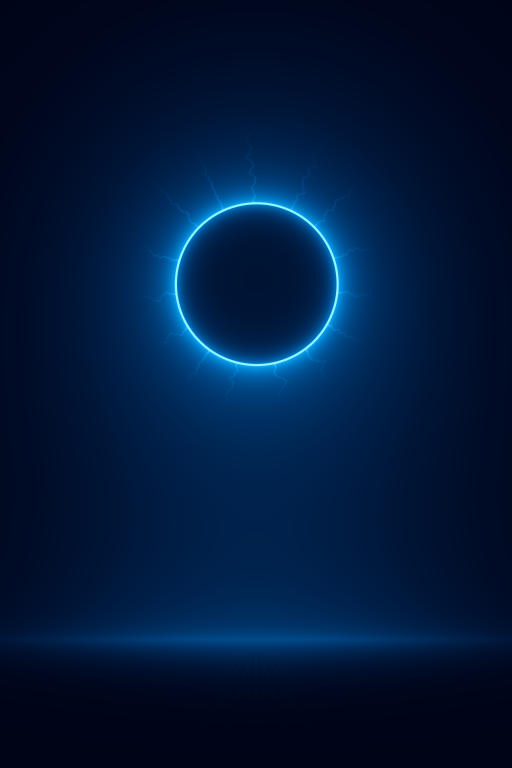
Give the GLSL for this background, as a Shadertoy shader.

```glsl
#define RING_CENTER vec2(0.001, 0.630)
#define RING_RADIUS 0.1053
#define RING_HALF_WIDTH 0.0014
#define HORIZON 0.167
#define AMBIENT 0.014
#define SKY_LIGHT 0.095
#define HALO_LIGHT 0.08
#define DISC_SHADE 0.42
#define BOLT_COUNT 15
#define BOLT_LIGHT 0.11
#define GRID_LIGHT 0.022
#define CORE_COLOR vec3(0.56, 0.97, 1.0)

const float TAU = 6.2831853;

float hash(float n) {
    return fract(sin(n * 127.1) * 4375.85);
}

// One-dimensional gradient noise, roughly -0.5 to 0.5
float gradientNoise(float x) {
    float cell = floor(x);
    float f = x - cell;
    float left = (hash(cell) * 2.0 - 1.0) * f;
    float right = (hash(cell + 1.0) * 2.0 - 1.0) * (f - 1.0);
    return mix(left, right, f * f * f * (f * (f * 6.0 - 15.0) + 10.0));
}

// Deep navy through azure, driven by a single light level
vec3 bluePalette(float light) {
    float blue = 0.065 + 1.85 * light - 0.75 * light * light;
    return vec3(0.55 * smoothstep(0.52, 1.0, light), light, min(blue, 1.0));
}

// Sky wash and the band of light along the horizon
float backdrop(vec2 p) {
    float h = p.y - HORIZON;
    float above = max(h, 0.0);
    float sky = SKY_LIGHT * exp(-p.x * p.x / 0.07) * smoothstep(1.15, 0.45, p.y);
    float band = 0.09 * exp(-above / 0.07) + 0.10 * exp(-above / 0.013);
    band *= exp(-p.x * p.x / 0.09);
    float floorFade = exp(min(h, 0.0) / 0.025);
    return AMBIENT + (sky + band) * floorFade;
}

// Faint perspective lines on the floor
float floorGrid(vec2 p, float pixel) {
    float depth = HORIZON - p.y;
    if (depth < 0.004) return 0.0;
    float column = p.x / depth * 3.2;
    float across = abs(fract(column + 0.5) - 0.5) * depth / 3.2;
    float row = 0.35 / depth;
    float along = abs(fract(row) - 0.5) * depth * depth / 0.35;
    float lines = smoothstep(pixel * 1.3, 0.0, across)
                + 0.3 * smoothstep(pixel * 1.3, 0.0, along);
    float fade = smoothstep(0.004, 0.03, depth) * exp(-depth / 0.12);
    return GRID_LIGHT * lines * fade * exp(-p.x * p.x / 0.006);
}

// Thin wandering filaments leaving the ring
float bolts(vec2 q, float pixel) {
    float total = 0.0;
    for (int i = 0; i < BOLT_COUNT; i++) {
        float id = float(i);
        float angle = TAU * (0.25 + (id + 0.25 * (hash(id + 3.0) - 0.5)) / float(BOLT_COUNT));
        vec2 dir = vec2(cos(angle), sin(angle));
        float t = dot(q, dir) - RING_RADIUS;
        float reach = mix(0.055, 0.105, smoothstep(0.2, 1.0, dir.y));
        reach *= 0.85 + 0.3 * hash(id + 9.0);
        if (t < 0.0 || t > reach) continue;
        float wander = 0.020 * gradientNoise(t * 55.0 + id * 17.0)
                     + 0.007 * gradientNoise(t * 160.0 + id * 31.0);
        float side = abs(dot(q, vec2(-dir.y, dir.x)) - wander * smoothstep(0.0, 0.02, t));
        float strand = smoothstep(0.0007 + pixel, 0.0, side) + 0.25 * exp(-side / 0.003);
        total += strand * (1.0 - t / reach) * (0.6 + 0.4 * hash(id + 21.0));
    }
    return BOLT_LIGHT * total;
}

void mainImage(out vec4 fragColor, in vec2 fragCoord) {
    float pixel = 1.0 / iResolution.y;
    vec2 p = vec2(fragCoord.x - 0.5 * iResolution.x, fragCoord.y) * pixel;
    vec2 q = p - RING_CENTER;
    float d = length(q) - RING_RADIUS;
    float outside = smoothstep(-pixel, pixel, d);
    float away = abs(d);

    // Ambient light, shaded within the disc
    float light = backdrop(p) + HALO_LIGHT * exp(-dot(q, q) / 0.048);
    light *= mix(DISC_SHADE, 1.0, outside);

    // Neon glow on either side of the ring
    float outerGlow = 0.33 * exp(-away / 0.011) + 0.20 * exp(-away / 0.042);
    float innerGlow = 0.31 * exp(-away / 0.008) + 0.16 * exp(-away / 0.024);
    light += mix(innerGlow, outerGlow, outside);

    light += bolts(q, pixel) + floorGrid(p, pixel);

    // Bright core of the ring
    float core = clamp(0.5 + (RING_HALF_WIDTH - away) / pixel, 0.0, 1.0);
    vec3 color = mix(bluePalette(light), CORE_COLOR, core);
    fragColor = vec4(color, 1.0);
}
```
